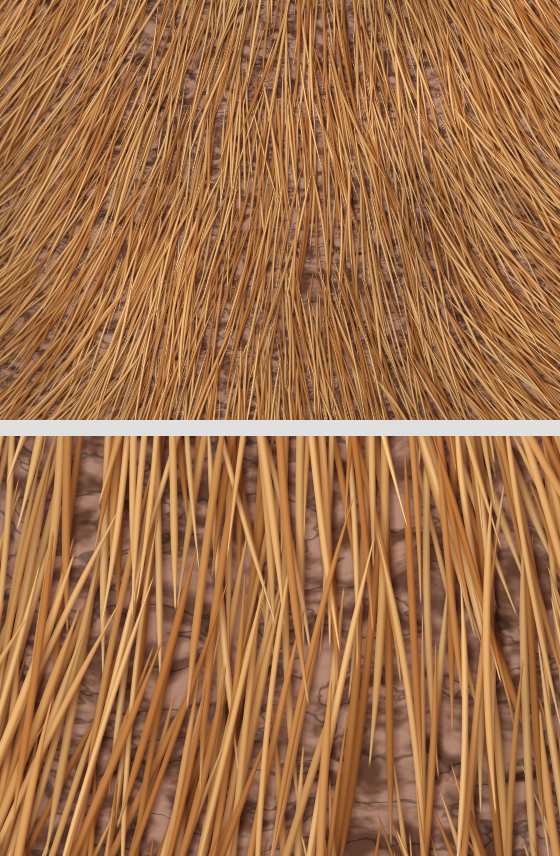
Top, the full canvas; bottom, a detail of the centre.
Give the GLSL for this texture, as a WebGL 1 fragment shader.

```glsl
precision highp float;
// Coarse golden hairs fanning out downward over cracked brown hide.

uniform vec2 u_resolution;

const int LAYERS = 38;
const float CELL = 0.17;
const float FAN_CENTRE = 0.64;

const vec3 HIDE_DARK = vec3(0.37, 0.24, 0.18);
const vec3 HIDE_LIGHT = vec3(0.67, 0.51, 0.43);
const vec3 RUST = vec3(0.66, 0.40, 0.19);
const vec3 GOLD = vec3(0.83, 0.61, 0.36);
const vec3 PALE = vec3(0.95, 0.81, 0.62);
const vec3 SHADE = vec3(0.81, 0.74, 0.72);

vec3 hash3(vec3 p) {
  p = fract(p * vec3(0.1031, 0.1030, 0.0973));
  p += dot(p, p.yxz + 33.33);
  return fract((p.xxy + p.yxx) * p.zyx);
}

float noise(vec2 p) {
  vec2 i = floor(p);
  vec2 f = fract(p);
  f = f * f * (3.0 - 2.0 * f);
  float a = hash3(vec3(i, 5.0)).x;
  float b = hash3(vec3(i + vec2(1.0, 0.0), 5.0)).x;
  float c = hash3(vec3(i + vec2(0.0, 1.0), 5.0)).x;
  float d = hash3(vec3(i + vec2(1.0, 1.0), 5.0)).x;
  return mix(mix(a, b, f.x), mix(c, d, f.x), f.y);
}

float fbm(vec2 p) {
  float sum = 0.0;
  float gain = 0.5;
  for (int i = 0; i < 4; i++) {
    sum += gain * noise(p);
    p = p * 2.07 + vec2(3.7, 9.1);
    gain *= 0.5;
  }
  return sum / 0.9375;
}

// Flaky skin with thin, mostly level cracks.
vec3 hide(vec2 p) {
  vec2 warped = p + 0.02 * vec2(noise(p * 23.0), noise(p * 23.0 + 40.0));
  float tone = fbm(warped * vec2(45.0, 75.0));
  float ridge = abs(fbm(warped * vec2(22.0, 42.0) + 70.0) - 0.5);
  float crack = 1.0 - smoothstep(0.0, 0.05, ridge);
  vec3 colour = mix(HIDE_DARK, HIDE_LIGHT, smoothstep(0.25, 0.72, tone));
  return colour * (1.0 - 0.33 * crack);
}

// Angle from straight down: zero at the fan centre, steep at the sides.
float leanAngle(vec2 p) {
  float fan = (p.x - FAN_CENTRE) * (1.2 - 0.3 * p.y);
  return fan + 0.28 * (noise(p * 5.0) - 0.5);
}

float hairDensity(vec2 p) {
  float side = abs(p.x - FAN_CENTRE) / FAN_CENTRE;
  return 0.64 + 0.42 * side + 0.55 * (noise(p * 6.0 + 20.0) - 0.5);
}

// Position relative to a bent hair: x across, y along from -1 to 1 at the tip.
vec2 hairSpace(vec2 offset, float angle, float halfLength, float bend) {
  vec2 dir = vec2(sin(angle), -cos(angle));
  float along = dot(offset, dir) / halfLength;
  float across = dot(offset, vec2(-dir.y, dir.x));
  return vec2(across - bend * along * along, along);
}

vec3 hairColour(float tone, float side, float along, float depth) {
  vec3 colour = mix(RUST, GOLD, smoothstep(0.0, 0.65, tone));
  float gleam = exp(-4.0 * (side + 0.25) * (side + 0.25));
  float paleness = gleam * (0.12 + 0.6 * tone * tone);
  paleness += 0.3 * smoothstep(0.6, 1.0, along);
  colour = mix(colour, PALE, min(paleness, 0.85));
  colour *= 1.0 - vec3(0.22, 0.29, 0.33) * smoothstep(0.2, 1.0, side);
  return colour * mix(0.86, 1.03, depth);
}

// Lays one hair and its soft warm shadow over the colour below.
vec3 layHair(vec3 below, vec2 q, float width, float blur, float tone, float depth) {
  float taper = 1.0 - smoothstep(0.45, 1.0, abs(q.y));
  float w = width * (0.25 + 0.75 * taper);
  float ends = 1.0 - smoothstep(0.94, 1.0, abs(q.y));
  float shadow = 1.0 - smoothstep(w * 0.5, w + 0.005, abs(q.x - 0.002));
  float cover = 1.0 - smoothstep(w - blur, w + blur, abs(q.x));
  vec3 colour = hairColour(tone, clamp(q.x / w, -1.0, 1.0), q.y, depth);
  below *= mix(vec3(1.0), SHADE, shadow * ends * taper);
  return mix(below, colour, cover * ends);
}

void main() {
  vec2 p = gl_FragCoord.xy / u_resolution.y;
  float sideBlur = 0.0015 * (1.0 - smoothstep(0.0, 0.3, p.x));
  float blur = 0.7 / u_resolution.y + sideBlur;
  vec3 colour = hide(p);

  // Scattered hairs, one per cell in each layer, deepest layer first.
  for (int i = 0; i < LAYERS; i++) {
    float layer = float(i);
    float depth = layer / float(LAYERS - 1);
    vec2 shift = hash3(vec3(layer, 17.0, 3.0)).xy;
    vec2 home = floor(p / CELL + shift);
    for (int y = -1; y <= 1; y++) {
      for (int x = -1; x <= 1; x++) {
        vec2 cell = home + vec2(float(x), float(y));
        vec3 place = hash3(vec3(cell, layer * 3.0 + 11.0));
        vec3 form = hash3(vec3(cell + 57.0, layer * 5.0 + 29.0));
        vec2 middle = (cell + place.xy - shift) * CELL;
        float angle = leanAngle(middle) + 0.3 * (form.x + place.z - 1.0);
        float halfLength = mix(0.11, 0.167, form.y);
        vec2 q = hairSpace(p - middle, angle, halfLength, 0.016 * (form.z - 0.5));
        if (abs(q.x) < 0.016 && abs(q.y) < 1.0 && place.z < hairDensity(middle)) {
          float width = mix(0.0020, 0.0035, fract(form.x * 7.0));
          float tone = fract(form.z * 5.0 + form.y);
          colour = layHair(colour, q, width, blur, tone, depth);
        }
      }
    }
  }

  // Uneven light in broad patches.
  colour *= 0.92 + 0.17 * noise(p * 4.0 + 8.0);
  gl_FragColor = vec4(colour, 1.0);
}
```
